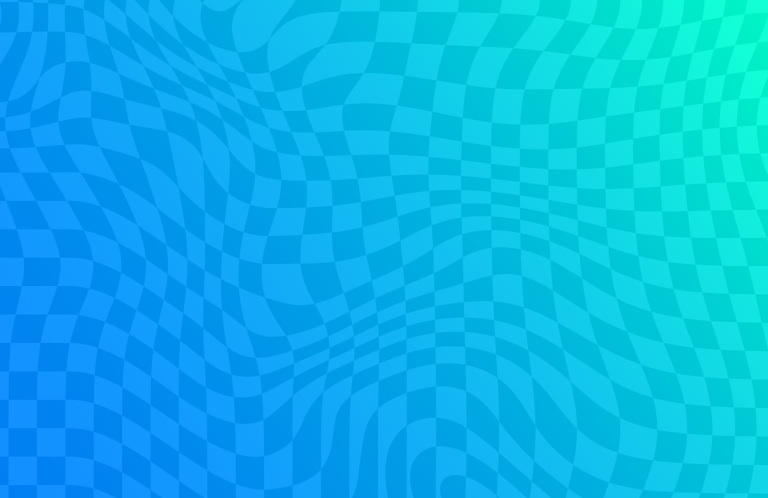
A Shadertoy shader for this background:

```glsl
const float ASPECT_HEIGHT = 0.648;
const float CELLS_ACROSS = 27.04;

// Smooth elliptical hill, tilted by an angle
float hill(vec2 p, vec2 center, vec2 radius, float angle) {
    float c = cos(angle), s = sin(angle);
    vec2 d = p - center;
    d = vec2(c * d.x + s * d.y, c * d.y - s * d.x) / radius;
    return exp(-dot(d, d));
}

// Sideways bending of the columns, in cells
float columnShift(vec2 p) {
    float shift = 0.7;
    // Upper left sweep
    shift += 2.0 * hill(p, vec2(0.215, 0.635), vec2(0.169, 0.091), 0.0);
    shift += 1.5 * hill(p, vec2(0.391, 0.525), vec2(0.143, 0.07), -0.69);
    shift += 1.2 * hill(p, vec2(0.052, 0.486), vec2(0.143, 0.078), 0.0);
    shift -= 1.2 * hill(p, vec2(0.0, 0.628), vec2(0.055), 0.0);
    // Middle pinch
    shift -= 1.0 * hill(p, vec2(0.137, 0.303), vec2(0.137, 0.078), 0.0);
    shift += 1.2 * hill(p, vec2(0.332, 0.292), vec2(0.07, 0.098), 0.0);
    shift += 0.5 * hill(p, vec2(0.449, 0.342), vec2(0.065, 0.078), 0.0);
    shift -= 0.4 * hill(p, vec2(0.417, 0.2), vec2(0.055), 0.0);
    // Right side lean
    shift -= 1.9 * hill(p, vec2(0.885, 0.089), vec2(0.169, 0.15), 0.0);
    shift -= 1.8 * hill(p, vec2(0.742, 0.648), vec2(0.169, 0.078), 0.0);
    shift += 1.7 * hill(p, vec2(0.997, 0.485), vec2(0.08, 0.12), 0.0);
    return shift;
}

// Vertical bending of the rows, in cells
float rowShift(vec2 p) {
    float shift = -3.3 * smoothstep(0.091, 0.352, p.x);
    // Upper left fold
    shift -= 2.0 * hill(p, vec2(0.267, 0.607), vec2(0.143, 0.065), -0.64);
    shift += 1.3 * hill(p, vec2(0.254, 0.478), vec2(0.078, 0.065), 0.0);
    shift -= 1.6 * hill(p, vec2(0.0, 0.525), vec2(0.065, 0.046), 0.0);
    // Central ripple
    shift += 2.2 * hill(p, vec2(0.658, 0.329), vec2(0.13, 0.068), -0.3);
    shift -= 1.0 * hill(p, vec2(0.677, 0.479), vec2(0.156, 0.085), -0.25);
    shift -= 0.7 * hill(p, vec2(0.833, 0.583), vec2(0.117, 0.091), 0.0);
    // Lower swell
    shift += 4.6 * hill(p, vec2(0.586, 0.16), vec2(0.169, 0.117), 0.0);
    shift -= 1.4 * hill(p, vec2(0.406, 0.225), vec2(0.117, 0.055), 0.45);
    shift += 0.8 * hill(p, vec2(0.43, 0.134), vec2(0.078, 0.052), 0.0);
    shift += 3.6 * hill(p, vec2(0.612, 0.004), vec2(0.137, 0.072), -0.5);
    return shift;
}

// Antialiased checker: 0 on even cells, 1 on odd cells
float checker(vec2 cell) {
    vec2 wave = abs(fract(0.5 * cell + 0.25) * 2.0 - 1.0) - 0.5;
    vec2 side = clamp(wave / max(fwidth(cell), vec2(1e-4)), -0.5, 0.5);
    return 0.5 - 2.0 * side.x * side.y;
}

// Diagonal blend from blue to aqua
vec3 backdrop(vec2 uv) {
    const vec3 blue = vec3(0.035, 0.53, 0.98);
    const vec3 aqua = vec3(0.035, 1.0, 0.8);
    return mix(blue, aqua, pow(dot(uv, vec2(0.7, 0.3)), 1.5));
}

void mainImage(out vec4 fragColor, in vec2 fragCoord) {
    vec2 uv = fragCoord / iResolution.xy;
    vec2 p = uv * vec2(1.0, ASPECT_HEIGHT);

    // Warped grid, rows counted downward
    vec2 cell = vec2(p.x * CELLS_ACROSS - 11.0, 12.455 - p.y * CELLS_ACROSS);
    cell += vec2(columnShift(p), rowShift(p));

    // Light and dark squares over the blend
    vec3 contrast = vec3(0.035, 0.031, 0.032);
    vec3 color = backdrop(uv) + contrast * (2.0 * checker(cell) - 1.0);
    fragColor = vec4(clamp(color, 0.0, 1.0), 1.0);
}
```
